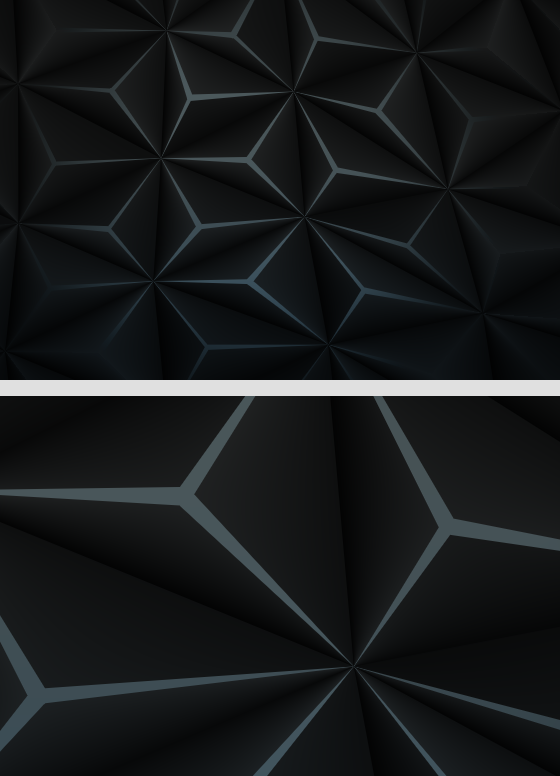
Top: the whole. Bottom: its middle third, enlarged.
This background is drawn by a Shadertoy shader. Its source:

```glsl
#define CELL_SIZE    vec2(0.39, 0.345)
#define CELL_ORIGIN  vec2(0.03, 0.08)
#define JITTER       0.07
#define FAN          0.33
#define APEX_SHIFT   vec2(-0.022, -0.012)
#define RIDGE_WIDTH  0.0082
#define RIDGE_COLOR  vec3(0.31, 0.345, 0.355)
#define VALLEY_SHADE vec2(0.012, 0.058)
#define CREST_SHADE  vec2(0.08, 0.135)
#define TINT_TOP     vec3(0.95, 1.0, 1.01)
#define TINT_BOTTOM  vec3(0.70, 0.94, 1.10)
#define FOCUS        vec2(0.68, 0.55)

float hash(vec2 p) {
    vec3 q = fract(vec3(p.xyx) * 0.1031);
    q += dot(q, q.yzx + 33.33);
    return fract((q.x + q.y) * q.z);
}

float cross2(vec2 a, vec2 b) { return a.x * b.y - a.y * b.x; }

// Staggered lattice, jittered, whose columns fan out and sink to the right
vec2 latticePoint(vec2 id) {
    vec2 offset = vec2(hash(id + 17.0), hash(id + 53.0)) * 2.0 - 1.0;
    vec2 stagger = vec2(0.0, 0.5 * mod(id.x, 2.0));
    vec2 p = CELL_ORIGIN + CELL_SIZE * (id + stagger + JITTER * offset);
    p.x += FAN * max(p.x - 0.41, 0.0) * (0.5 - p.y);
    p.y -= 0.08 * smoothstep(0.9, 1.15, p.x);
    return p;
}

float edgeDistance(vec2 p, vec2 a, vec2 b) {
    return cross2(b - a, p - a) / length(b - a);
}

// Coverage of a blade that is widest at the apex and ends in a point
float ridgeMask(vec2 p, vec2 apex, vec2 tip, float halfWidth, float pixel) {
    vec2 axis = tip - apex;
    float along = clamp(dot(p - apex, axis) / dot(axis, axis), 0.0, 1.0);
    float d = length(p - apex - axis * along) - halfWidth * (1.0 - along);
    return clamp(0.5 - d / pixel, 0.0, 1.0);
}

// Facet from valley edge ab up to the apex; negative outside its sector
float facetShade(vec2 p, vec2 a, vec2 b, vec2 apex, float seed) {
    float area = cross2(b - a, apex - a);
    float wa = cross2(apex - b, p - b) / area;
    float wb = cross2(a - apex, p - apex) / area;
    if (wa < 0.0 || wb < 0.0) return -1.0;
    float height = max(1.0 - wa - wb, 0.0);
    float spread = 2.0 * wa * wb / max(wa + wb, 1e-4);
    float rise = height / (height + spread + 1e-4);

    // Side light makes the two facets along a valley differ
    vec2 edge = normalize(b - a);
    float lit = 0.5 + 0.5 * dot(vec2(edge.y, -edge.x), vec2(0.92, 0.39));
    float valley = mix(VALLEY_SHADE.x, VALLEY_SHADE.y, smoothstep(0.1, 0.95, lit));
    float lean = mix(wa, wb, step(0.5, fract(seed * 7.31)));
    float crest = mix(CREST_SHADE.x, CREST_SHADE.y, seed) * (1.05 - 0.45 * lean);
    return mix(valley, crest, rise);
}

// Colour of one raised triangle; alpha is its antialiased coverage
vec4 pyramid(vec2 p, vec2 a, vec2 b, vec2 c, vec2 id, float pixel) {
    float inside = min(edgeDistance(p, a, b),
                   min(edgeDistance(p, b, c), edgeDistance(p, c, a)));
    float coverage = clamp(0.5 + inside / pixel, 0.0, 1.0);
    if (coverage <= 0.0) return vec4(0.0);

    vec3 seeds = vec3(hash(id + 3.1), hash(id + 41.7), hash(id + 89.3));
    vec3 weights = 0.8 + 0.4 * seeds.zxy;
    vec2 apex = (a * weights.x + b * weights.y + c * weights.z)
              / dot(weights, vec3(1.0)) + APEX_SHIFT;

    float shade = max(facetShade(p, a, b, apex, seeds.x),
                  max(facetShade(p, b, c, apex, seeds.y),
                      facetShade(p, c, a, apex, seeds.z)));
    shade = max(shade, VALLEY_SHADE.x);

    // Ridges fade with distance from the focus
    vec3 widths = RIDGE_WIDTH * (0.6 + 0.45 * seeds);
    float ridge = max(ridgeMask(p, apex, a, widths.x, pixel),
                  max(ridgeMask(p, apex, b, widths.y, pixel),
                      ridgeMask(p, apex, c, widths.z, pixel)));
    float glow = 1.0 - smoothstep(0.28, 0.75, length(p - FOCUS));
    glow = mix(0.26, 1.0, glow) * (0.8 + 0.2 * seeds.y);
    vec3 color = mix(vec3(shade), max(RIDGE_COLOR * glow, vec3(shade)), ridge);
    return vec4(color, 1.0) * coverage;
}

void mainImage(out vec4 fragColor, in vec2 fragCoord) {
    vec2 p = fragCoord / iResolution.y;
    float pixel = 1.0 / iResolution.y;
    vec2 home = floor((p - CELL_ORIGIN) / CELL_SIZE);
    vec4 sum = vec4(0.0);

    // Two triangles per cell, split along the shorter diagonal
    for (int i = -2; i <= 2; i++) {
        for (int j = -2; j <= 2; j++) {
            vec2 id = home + vec2(i, j);
            vec2 sw = latticePoint(id);
            vec2 se = latticePoint(id + vec2(1, 0));
            vec2 nw = latticePoint(id + vec2(0, 1));
            vec2 ne = latticePoint(id + vec2(1, 1));
            bool odd = mod(id.x, 2.0) > 0.5;
            sum += pyramid(p, sw, se, odd ? ne : nw, id, pixel);
            sum += pyramid(p, odd ? sw : se, ne, nw, id + 0.5, pixel);
        }
    }
    vec3 color = sum.rgb / max(sum.a, 1e-4);

    // Cool tint toward the bottom and a gentle vignette
    color *= mix(TINT_BOTTOM, TINT_TOP, smoothstep(0.0, 0.65, p.y));
    color *= 1.0 - 0.3 * smoothstep(0.45, 1.0, length(p - FOCUS));
    color *= mix(0.75, 1.0, smoothstep(0.0, 0.35, p.y));
    fragColor = vec4(color, 1.0);
}
```
